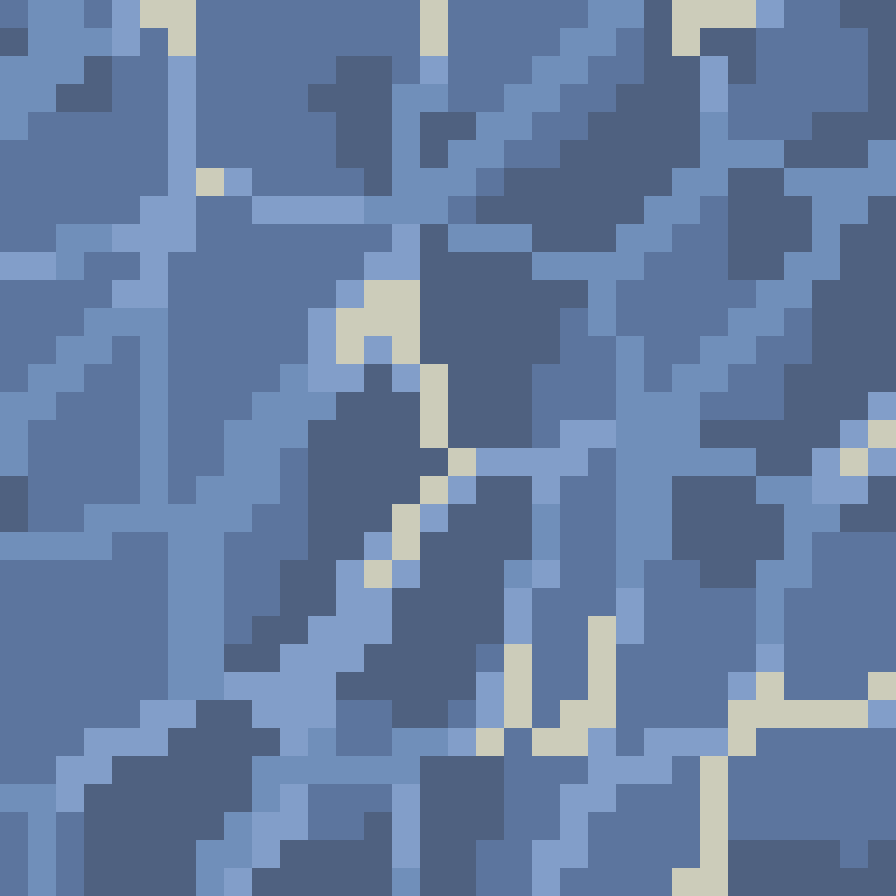
This pattern is drawn by a Shadertoy shader. Its source:

```glsl
// Blocky camouflage of slanted, cracked plates: the canvas is cut into square blocks,
// each coloured by a Voronoi diagram stretched along a diagonal. Blocks on a plate
// border form stepped veins; smooth noise picks vein tints and dark plate patches.

const float BLOCKS = 32.0;                     // blocks per canvas height
const vec2  SLANT  = vec2(0.55, 0.835);        // direction the plates lean in
const vec2  PLATE  = vec2(6.4, 9.5);           // plate width and length, in blocks

const vec3 BASE  = vec3(0.36, 0.46, 0.62);
const vec3 DARK  = vec3(0.31, 0.38, 0.50);
const vec3 MID   = vec3(0.44, 0.56, 0.73);
const vec3 LIGHT = vec3(0.51, 0.62, 0.79);
const vec3 CREAM = vec3(0.80, 0.80, 0.73);

vec2 hash22(vec2 p) {
    vec3 q = fract(vec3(p.xyx) * vec3(0.1031, 0.1030, 0.0973));
    q += dot(q, q.yzx + 33.33);
    return fract((q.xx + q.yz) * q.zy);
}

// Block position in a frame turned to the slant and scaled by a feature size.
vec2 slanted(vec2 block, vec2 size) {
    return vec2(dot(block, vec2(SLANT.y, -SLANT.x)), dot(block, SLANT)) / size;
}

float valueNoise(vec2 p, float seed) {
    vec2 cell = floor(p) + seed;
    vec2 f = fract(p);
    f = f * f * (3.0 - 2.0 * f);
    float low  = mix(hash22(cell).x, hash22(cell + vec2(1, 0)).x, f.x);
    float high = mix(hash22(cell + vec2(0, 1)).x, hash22(cell + vec2(1, 1)).x, f.x);
    return mix(low, high, f.y);
}

// Lattice cell of the plate that owns a block.
vec2 plateId(vec2 block) {
    vec2 p = slanted(block, PLATE);
    vec2 home = floor(p);
    vec2 owner = home;
    float nearest = 1e3;
    for (int y = -1; y <= 1; y++)
    for (int x = -1; x <= 1; x++) {
        vec2 cell = home + vec2(x, y);
        vec2 toSite = cell + hash22(cell + 71.0) - p;
        float d = dot(toSite, toSite);
        if (d < nearest) { nearest = d; owner = cell; }
    }
    return owner;
}

vec3 blockColor(vec2 block) {
    vec2 id = plateId(block);

    // Veins, one block thick, with some broader stretches.
    bool vein = plateId(block + vec2(1, 0)) != id || plateId(block + vec2(0, 1)) != id;
    bool bulge = valueNoise(slanted(block, vec2(4.0, 6.0)), 211.0) > 0.65
              && plateId(block + vec2(2, 0)) != id;
    if (vein || bulge) {
        float glow = valueNoise(slanted(block, vec2(4.0, 6.0)), 137.0);
        if (vein && glow > 0.73) return CREAM;
        return glow > 0.5 ? LIGHT : MID;
    }

    // Dark patches, more likely on some plates than on others.
    float shade = valueNoise(slanted(block, vec2(3.8, 5.0)), 307.0);
    shade += 0.25 * (hash22(id + 401.0).y - 0.5);
    return shade > 0.605 ? DARK : BASE;
}

void mainImage(out vec4 fragColor, in vec2 fragCoord) {
    // Four samples per pixel smooth the block edges.
    vec3 color = vec3(0.0);
    for (int i = 0; i < 4; i++) {
        vec2 offset = 0.5 * vec2(i & 1, i >> 1) - 0.25;
        vec2 uv = (fragCoord + offset) / iResolution.y;
        color += 0.25 * blockColor(floor(uv * BLOCKS));
    }
    fragColor = vec4(color, 1.0);
}
```
